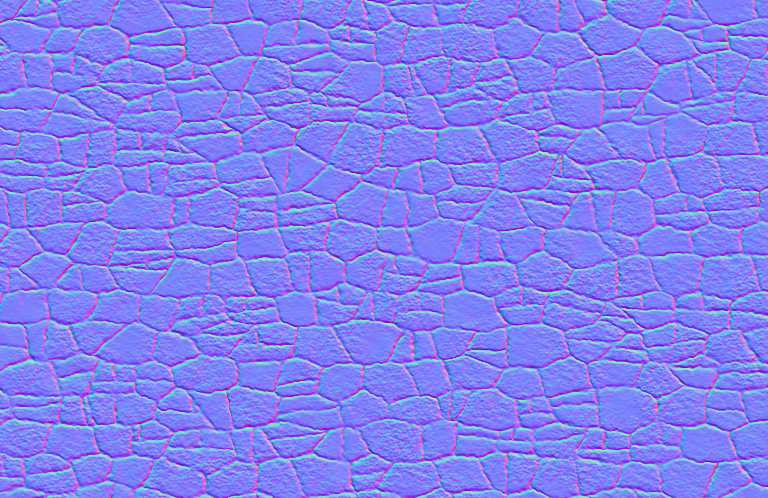
Reproduce this texture map procedurally as a WebGL 2 fragment shader.

```glsl
#version 300 es
precision highp float;
// Normal map of an irregular dry stone wall with ragged joints and grainy faces.

uniform vec2 u_resolution;
out vec4 fragColor;

// All lengths are fractions of the canvas height.
const vec2  CELL_SIZE     = vec2(0.092, 0.067); // mean stone before cutting
const vec2  CELL_JITTER   = vec2(0.74, 0.48);   // scatter of the stone centres
const vec2  METRIC        = vec2(1.0, 2.7);     // flattens the bed joints
const float SIZE_SPREAD   = 0.0034;             // random growth of stones
const float CUT_TEE       = 0.16;               // share cut into three
const float CUT_BED       = 0.33;               // share cut by a level joint
const float CUT_UPRIGHT   = 0.46;               // share cut by any joint
const float CUT_SLANT     = 0.40;
const float CORNER_ROUND  = 0.0017;
const float JOINT_WIDTH   = 0.0031;
const float JOINT_DEPTH   = 0.0039;
const float SHOULDER      = 0.25;               // soft fall towards the joints
const float GRAIN         = 0.0010;
const float SLOPE_STEP    = 0.0013;
const vec2  SLOPE_RIGHT_UP  = vec2(1.20, 1.02); // gain of right and up faces
const vec2  SLOPE_LEFT_DOWN = vec2(0.60, 0.85); // gain of left and down faces
const float SLOPE_SHEAR   = 0.25;               // turns right faces downward
const vec2  SLOPE_BIAS    = vec2(-0.03, 0.015);
const float BLUE_LEVEL    = 0.985;

float hash(vec2 p) {
    return fract(sin(dot(p, vec2(127.1, 311.7))) * 43758.5);
}

float noise(vec2 p) {
    vec2 i = floor(p), f = fract(p);
    f = f * f * (3.0 - 2.0 * f);
    return mix(mix(hash(i), hash(i + vec2(1, 0)), f.x),
               mix(hash(i + vec2(0, 1)), hash(i + vec2(1, 1)), f.x), f.y);
}

vec2 noise2(vec2 p) {
    return vec2(noise(p), noise(p + 37.3)) - 0.5;
}

// Centre of one stone; alternate rows are shifted by half a cell.
vec2 stoneCentre(vec2 id) {
    vec2 jitter = vec2(hash(id), hash(id + 19.7)) - 0.5;
    float stagger = 0.5 * mod(id.y, 2.0);
    return (id + 0.5 + vec2(stagger, 0.0) + CELL_JITTER * jitter) * CELL_SIZE;
}

// Weighted distance, so that stones differ in size but keep straight sides.
float stoneDistance(vec2 p, vec2 centre, vec2 id) {
    vec2 d = p - centre;
    return dot(d * d, METRIC) - SIZE_SPREAD * hash(id + 53.1);
}

// Distance to the joints that split some of the stones.
float cutDistance(vec2 local, vec2 id) {
    float kind = hash(id + 71.9);
    if (kind > CUT_UPRIGHT) return 1.0;
    float slant = CUT_SLANT * (hash(id + 83.3) - 0.5);
    float shift = 0.008 * (hash(id + 97.7) - 0.5);
    float bed = dot(local, normalize(vec2(slant, 1.0))) + shift;
    float upright = abs(dot(local, normalize(vec2(1.0, slant))) - shift);
    if (kind > CUT_BED) return upright;
    if (kind > CUT_TEE || bed < 0.0) return abs(bed);
    return min(bed, upright);
}

// Distance to the nearest joint, blended so that corners are rounded.
float jointDistance(vec2 p) {
    vec2 cell = floor(p / CELL_SIZE);
    vec2 ownId = cell, ownCentre = vec2(0.0);
    float own = 1e3;
    for (int y = -1; y <= 1; y++)
    for (int x = -2; x <= 1; x++) {
        vec2 id = cell + vec2(x, y);
        vec2 centre = stoneCentre(id);
        float d = stoneDistance(p, centre, id);
        if (d < own) { own = d; ownId = id; ownCentre = centre; }
    }
    float nearness = exp(-cutDistance(p - ownCentre, ownId) / CORNER_ROUND);
    for (int y = -2; y <= 2; y++)
    for (int x = -2; x <= 2; x++) {
        vec2 id = ownId + vec2(x, y);
        if (x == 0 && y == 0) continue;
        vec2 centre = stoneCentre(id);
        float gap = max(stoneDistance(p, centre, id) - own, 0.0);
        float edge = 0.5 * gap / length(METRIC * (centre - ownCentre));
        nearness += exp(-edge / CORNER_ROUND);
    }
    return max(-CORNER_ROUND * log(max(nearness, 1e-20)), 0.0);
}

// Fine, slightly slanted roughness of the stone faces.
float grainHeight(vec2 p) {
    vec2 q = mat2(0.85, 0.45, -0.60, 1.05) * p;
    float rough = mix(0.2, 2.0, noise(p * 16.0 + 5.0));
    return GRAIN * rough * (1.1 * noise(q * 225.0) + 1.5 * noise(q * 105.0 + 9.0))
         + GRAIN * 1.9 * noise(p * 36.0 + 3.0);
}

float wallHeight(vec2 p) {
    vec2 warped = p + 0.008 * noise2(p * 21.0) + 0.0045 * noise2(p * 66.0)
                + 0.0028 * noise2(p * 150.0);
    float width = JOINT_WIDTH * mix(0.7, 1.5, noise(p * 28.0 + 23.0));
    float edge = jointDistance(warped) / width;

    // Mortar fills the joints unevenly and breaks their lines.
    float depth = JOINT_DEPTH * mix(0.4, 1.5, noise(p * 46.0 + 11.0))
                * mix(0.6, 1.4, noise(p * 120.0 + 31.0));
    return grainHeight(p) - depth * (exp(-edge * edge) + SHOULDER * exp(-edge / 2.5));
}

void main() {
    vec2 p = gl_FragCoord.xy / u_resolution.y + vec2(3.0, 2.0);

    // Slope of the surface, steeper on the right and upper faces.
    float here = wallHeight(p);
    vec2 slope = vec2(here - wallHeight(p + vec2(SLOPE_STEP, 0.0)),
                      here - wallHeight(p + vec2(0.0, SLOPE_STEP))) / SLOPE_STEP;
    slope *= mix(SLOPE_LEFT_DOWN, SLOPE_RIGHT_UP, step(0.0, slope));
    slope.y -= SLOPE_SHEAR * slope.x;

    // Pack the unit normal into colour.
    vec3 normal = normalize(vec3(slope + SLOPE_BIAS, 1.0));
    fragColor = vec4((0.5 + 0.5 * normal) * vec3(1.0, 1.0, BLUE_LEVEL), 1.0);
}
```
